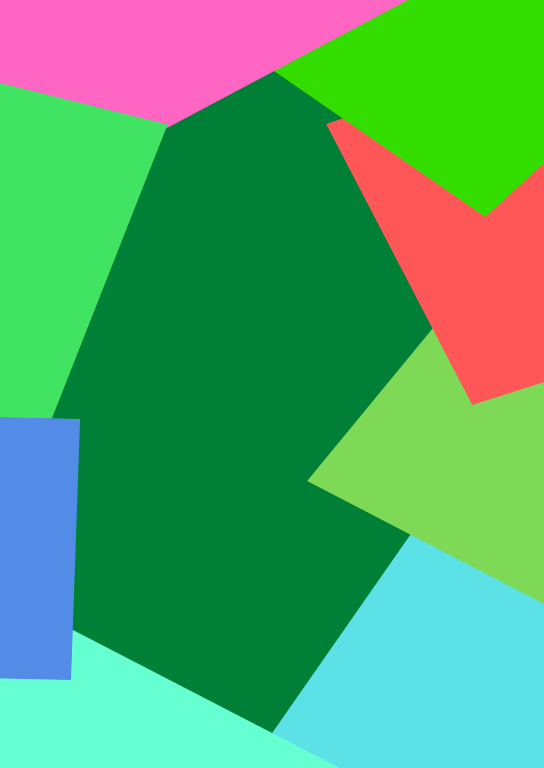
Write a Shadertoy shader that draws this background.

```glsl
// Flat paper-cut background: coloured cards overlap the borders of a dark green
// sheet. Each card is a convex quad, the largest distance to its four edges,
// painted from back to front with smoothed edges.

// Canvas width in units of its height
const float CANVAS_WIDTH = 0.708;
// Half width of the edge smoothing, in output samples
const float EDGE_SOFTNESS = 0.6;

// Colours
const vec3 DARK_GREEN   = vec3(0.000, 0.502, 0.216);
const vec3 CYAN         = vec3(0.361, 0.882, 0.902);
const vec3 MINT         = vec3(0.400, 1.000, 0.820);
const vec3 LIME         = vec3(0.494, 0.851, 0.341);
const vec3 CORAL        = vec3(1.000, 0.341, 0.341);
const vec3 BRIGHT_GREEN = vec3(0.200, 0.867, 0.000);
const vec3 PINK         = vec3(1.000, 0.400, 0.769);
const vec3 SPRING_GREEN = vec3(0.251, 0.894, 0.384);
const vec3 BLUE         = vec3(0.322, 0.549, 0.902);

// Card corners, counterclockwise; some lie beyond the canvas
const vec2 CYAN_CARD[4] = vec2[4](
    vec2(0.5928, 0.3880), vec2(0.3138, -0.0124), vec2(0.8073, -0.0417), vec2(0.8073, 0.3880));
const vec2 MINT_CARD[4] = vec2[4](
    vec2(-0.026, 0.2423), vec2(-0.026, -0.0417), vec2(0.4688, -0.0417), vec2(0.4688, -0.0138));
const vec2 LIME_CARD[4] = vec2[4](
    vec2(0.3997, 0.3737), vec2(0.7292, 0.2027), vec2(0.7292, 0.6477), vec2(0.6250, 0.6477));
const vec2 CORAL_CARD[4] = vec2[4](
    vec2(0.4245, 0.8385), vec2(0.6146, 0.4727), vec2(0.7422, 0.5134), vec2(0.7422, 0.9479));
const vec2 BRIGHT_CARD[4] = vec2[4](
    vec2(0.3190, 0.9336), vec2(0.6315, 0.7174), vec2(0.7422, 0.8188), vec2(0.7422, 1.1432));
const vec2 PINK_CARD[4] = vec2[4](
    vec2(-0.026, 0.7040), vec2(0.5990, 1.0363), vec2(0.5990, 1.0781), vec2(-0.026, 1.0781));
const vec2 SPRING_CARD[4] = vec2[4](
    vec2(0.2181, 0.8379), vec2(-0.026, 0.8984), vec2(-0.026, 0.4401), vec2(0.0616, 0.4401));
const vec2 BLUE_CARD[4] = vec2[4](
    vec2(0.1042, 0.4544), vec2(-0.026, 0.4576), vec2(-0.026, 0.1172), vec2(0.0924, 0.1146));

// Signed distance to a convex quad, negative inside
float quadDistance(vec2 p, vec2 corners[4]) {
    float d = -1e3;
    for (int i = 0; i < 4; i++) {
        vec2 edge = corners[(i + 1) % 4] - corners[i];
        vec2 outward = normalize(vec2(edge.y, -edge.x));
        d = max(d, dot(p - corners[i], outward));
    }
    return d;
}

// Lays one card over the colour below
void paintCard(inout vec3 color, vec2 p, vec2 corners[4], vec3 cardColor) {
    float softness = EDGE_SOFTNESS / iResolution.y;
    float coverage = 1.0 - smoothstep(-softness, softness, quadDistance(p, corners));
    color = mix(color, cardColor, coverage);
}

void mainImage(out vec4 fragColor, in vec2 fragCoord) {
    vec2 p = fragCoord / iResolution.xy * vec2(CANVAS_WIDTH, 1.0);
    vec3 color = DARK_GREEN;

    // Lower cards
    paintCard(color, p, CYAN_CARD, CYAN);
    paintCard(color, p, MINT_CARD, MINT);

    // Right-hand stack
    paintCard(color, p, LIME_CARD, LIME);
    paintCard(color, p, CORAL_CARD, CORAL);
    paintCard(color, p, BRIGHT_CARD, BRIGHT_GREEN);

    // Top and left cards
    paintCard(color, p, PINK_CARD, PINK);
    paintCard(color, p, SPRING_CARD, SPRING_GREEN);
    paintCard(color, p, BLUE_CARD, BLUE);

    fragColor = vec4(color, 1.0);
}
```
